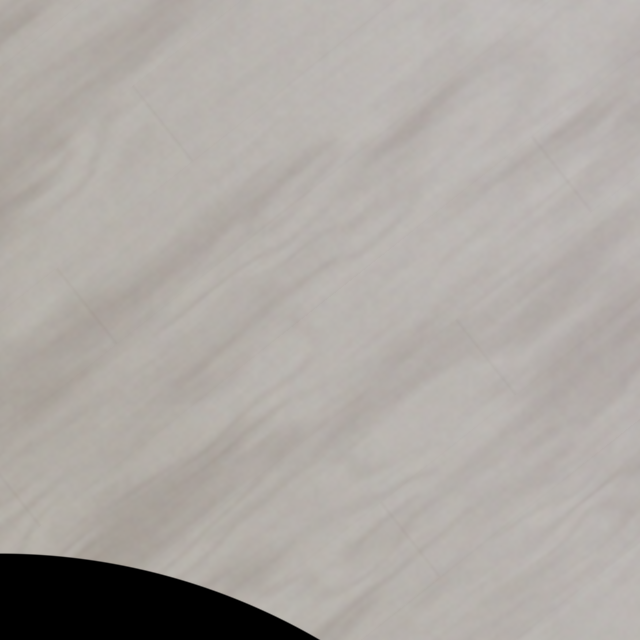
This texture is drawn by a Shadertoy shader. Its source:

```glsl
// Pale greyed oak planks running diagonally, with a black disc cutting the lower left corner.
// Stretched value noise gives the streaks and fibres, contours of a smooth
// noise field give the arched figure, and staggered rows give faint joints.

const vec3 WARM_GREY = vec3(0.682, 0.660, 0.630);
const vec3 COOL_GREY = vec3(0.728, 0.708, 0.698);
const vec3 STREAK_TINT = vec3(0.85, 1.0, 1.02);   // how much each channel darkens
const vec3 DISC_COLOR = vec3(0.0);

const float GRAIN_ANGLE = 0.67;
const float PLANK_WIDTH = 0.15;
const float PLANK_LENGTH = 1.25;
const float PLANK_STAGGER = 0.27;
const vec2 PLANK_ORIGIN = vec2(0.87, -0.2);

const float STREAK_DEPTH = 0.062;
const float FIGURE_DEPTH = 0.024;
const float FIBRE_DEPTH = 0.022;
const float JOINT_DEPTH = 0.016;
const float SPECKLE_DEPTH = 0.016;

const vec2 DISC_CENTER = vec2(0.0, -0.858);
const float DISC_RADIUS = 0.993;

float hash(vec2 p) {
    return fract(sin(dot(p, vec2(127.1, 311.7))) * 43758.5453);
}

float noise(vec2 p) {
    vec2 cell = floor(p);
    vec2 f = fract(p);
    f = f * f * (3.0 - 2.0 * f);
    float low = mix(hash(cell), hash(cell + vec2(1, 0)), f.x);
    float high = mix(hash(cell + vec2(0, 1)), hash(cell + vec2(1, 1)), f.x);
    return mix(low, high, f.y);
}

float fbm(vec2 p) {
    float sum = 0.0;
    float weight = 0.5;
    for (int i = 0; i < 4; i++) {
        sum += weight * noise(p);
        p = p * 2.03 + vec2(17.3, 9.1);
        weight *= 0.5;
    }
    return sum / 0.9375;
}

// Darkening from the wood grain; g.x runs along the fibres, g.y across them.
float grainShade(vec2 g) {
    // Slow sideways drift keeps the fibres from being ruler straight
    g.y += 0.035 * (fbm(g * vec2(2.5, 4.0) + 3.7) - 0.5);

    // Broad soft streaks
    float broad = fbm(g * vec2(2.6, 13.0) + vec2(5.2, 41.0));
    float streaks = smoothstep(0.40, 0.78, broad);

    // Arched figure, present only in patches
    float field = noise(g * vec2(3.2, 10.0) + 21.4)
                + 0.25 * noise(g * vec2(9.0, 28.0) + 8.3);
    float rings = 0.5 + 0.5 * sin(field * 25.0);
    float patches = smoothstep(0.42, 0.68, noise(g * vec2(3.5, 8.0) + 63.0));

    // Fine pores and fibres
    float fibres = 0.6 * noise(g * vec2(6.0, 65.0) + 12.0)
                 + 0.4 * noise(g * vec2(14.0, 130.0) + 33.0) - 0.5;

    return STREAK_DEPTH * (streaks - 0.3)
         + FIGURE_DEPTH * patches * (rings * rings - 0.35)
         + FIBRE_DEPTH * fibres;
}

// Faint plank ends and long seams, plus a small tone shift per plank.
float plankShade(vec2 g) {
    vec2 q = g - PLANK_ORIGIN;
    float row = floor(q.y / PLANK_WIDTH);
    float along = (q.x - row * PLANK_STAGGER) / PLANK_LENGTH;
    float tone = hash(vec2(row, floor(along)) + 4.0) - 0.5;

    float endDist = abs(fract(along + 0.5) - 0.5) * PLANK_LENGTH;
    float seamDist = abs(fract(q.y / PLANK_WIDTH + 0.5) - 0.5) * PLANK_WIDTH;
    float ends = 1.0 - smoothstep(0.0, 0.005, endDist);
    float seams = 1.0 - smoothstep(0.0, 0.004, seamDist);
    seams *= noise(vec2(g.x * 4.0, row * 7.0));
    return JOINT_DEPTH * max(ends, 0.7 * seams) + 0.010 * tone;
}

// Soft coloured mottling, mostly shared by the three channels.
vec3 speckle(vec2 uv) {
    float shared = noise(uv * 170.0) + noise(uv * 85.0 + 7.0) - 1.0;
    vec3 tint = vec3(noise(uv * 75.0 + 11.0), noise(uv * 75.0 + 47.0),
                     noise(uv * 75.0 + 83.0)) - 0.5;
    return SPECKLE_DEPTH * (0.6 * shared + 0.8 * tint);
}

void mainImage(out vec4 fragColor, in vec2 fragCoord) {
    float scale = min(iResolution.x, iResolution.y);
    vec2 uv = fragCoord / scale;

    // Fibre-aligned coordinates
    vec2 fibre = vec2(cos(GRAIN_ANGLE), sin(GRAIN_ANGLE));
    vec2 g = vec2(dot(uv, fibre), dot(uv, vec2(-fibre.y, fibre.x)));

    // Light falls off from the cool upper right to the warm left
    float light = smoothstep(-0.1, 1.15, 0.75 * uv.x + 0.35 * uv.y);
    vec3 color = mix(WARM_GREY, COOL_GREY, light);
    color -= STREAK_TINT * (grainShade(g) + plankShade(g));
    color += speckle(uv);

    // Black disc with a smoothed rim
    float rim = length(uv - DISC_CENTER) - DISC_RADIUS;
    float edge = max(1.0 / scale, 0.0015);
    color = mix(DISC_COLOR, color, smoothstep(-edge, edge, rim));

    fragColor = vec4(color, 1.0);
}
```
